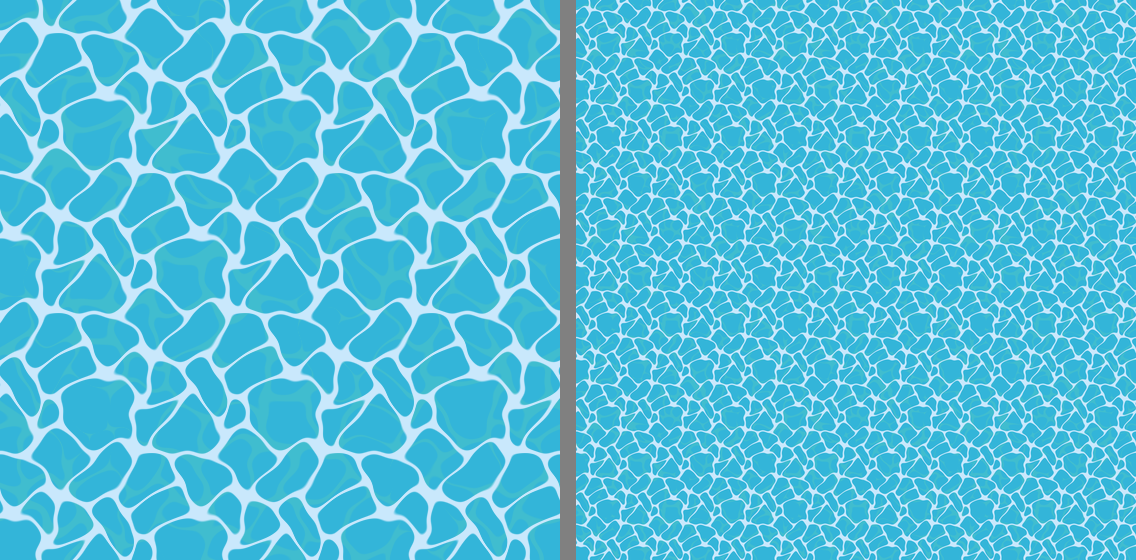
Left, the tile; right, the same tile 3 across and 3 down.
Give the GLSL for this texture, as a WebGL 1 fragment shader.

```glsl
precision highp float;
uniform vec2 u_resolution;

#define TAU 6.2831853
#define CELLS 12.0        // cells along one side of the canvas
#define JITTER 0.8        // scatter of the cell centres
#define SIZE_SPREAD 0.25  // variation of cell size
#define BIG_CELL 0.5      // extra size of one cell per repeat
#define ROUNDING 12.0     // lower values fill the junctions more
#define RIPPLE 0.13       // bend of the lines
#define LINE 0.029        // half width of the bright lines
#define DEEP_LINE 0.030   // half width of the faint lines

const vec3 WATER = vec3(0.20, 0.71, 0.85);
const vec3 DEEP  = vec3(0.25, 0.74, 0.81);
const vec3 LIGHT = vec3(0.79, 0.91, 0.99);

vec3 hash3(vec2 p) {
  vec3 q = vec3(dot(p, vec2(127.1, 311.7)),
                dot(p, vec2(269.5, 183.3)),
                dot(p, vec2(419.2, 371.9)));
  return fract(sin(q) * 43758.5453);
}

// Phases of the staggered lattice: 3 repeats across, 4 half-shifted rows
vec2 latticePhase(vec2 uv) {
  return TAU * vec2(3.0 * uv.x - 2.0 * uv.y, 4.0 * uv.y);
}

vec2 ripple(vec2 uv) {
  vec2 a = latticePhase(uv);
  vec2 broad = vec2(sin(a.x + 2.0 * a.y + 0.5), sin(3.0 * a.x + a.y + 2.0));
  vec2 fine = vec2(sin(4.0 * a.y - a.x + 1.3), sin(5.0 * a.x + 2.0 * a.y));
  return RIPPLE * (broad + 0.28 * fine);
}

// Cell centre in xy, size weight in z; the index wraps so that it repeats
vec3 site(vec2 cell, float skew, vec2 wrap, float seed) {
  vec2 id = cell - wrap * floor((cell + 0.5) / wrap);
  vec3 r = hash3(id + seed);
  vec2 g = cell + JITTER * (r.xy - 0.5);
  float weight = SIZE_SPREAD * r.z + BIG_CELL * step(dot(id, id), 0.5);
  return vec3(g.x + skew * g.y, g.y, weight);
}

// Rounded distance to the borders of a weighted cell network
float network(vec2 p, float skew, vec2 wrap, float seed) {
  vec2 base = floor(vec2(p.x - skew * p.y, p.y) + 0.5);
  vec3 nearest = vec3(0.0);
  float best = 1e3;
  for (int j = -2; j <= 2; j++) {
    for (int i = -2; i <= 2; i++) {
      vec3 s = site(base + vec2(float(i), float(j)), skew, wrap, seed);
      vec2 d = s.xy - p;
      float power = dot(d, d) - s.z;
      if (power < best) {
        best = power;
        nearest = s;
      }
    }
  }
  float sum = 1e-6;
  for (int j = -2; j <= 2; j++) {
    for (int i = -2; i <= 2; i++) {
      vec3 s = site(base + vec2(float(i), float(j)), skew, wrap, seed);
      vec2 d = s.xy - p;
      float gap = length(s.xy - nearest.xy);
      if (gap > 0.001) {
        float edge = (dot(d, d) - s.z - best) / (2.0 * gap);
        sum += exp(-ROUNDING * edge);
      }
    }
  }
  return -log(sum) / ROUNDING;
}

float stroke(float dist, float halfWidth, float soft) {
  return 1.0 - smoothstep(halfWidth - soft, halfWidth + soft, dist);
}

void main() {
  vec2 uv = gl_FragCoord.xy / u_resolution;
  float soft = 0.8 * CELLS / min(u_resolution.x, u_resolution.y);

  // Faint deep lines, different in every repeat and fading in places
  vec2 deepPos = CELLS * uv + ripple(uv + vec2(0.13, 0.09));
  float deepNet = network(deepPos, 0.0, vec2(CELLS), 5.7);
  float fade = sin(TAU * (2.0 * uv.x + uv.y) + 0.7)
             + sin(TAU * (uv.x - 3.0 * uv.y) + 2.1)
             + sin(TAU * (4.0 * uv.x + 2.0 * uv.y) + 4.0);
  float deep = stroke(deepNet, DEEP_LINE + 0.02 * fade, soft);

  // Bright surface lines, the same in every repeat
  vec2 phase = latticePhase(uv);
  float swell = 0.007 * sin(2.0 * phase.x + phase.y) * cos(phase.x - 2.0 * phase.y);
  float lightNet = network(CELLS * uv + ripple(uv), 2.0 / 3.0, vec2(4.0, 3.0), 2.3);
  float light = stroke(lightNet, LINE + swell, soft);

  vec3 color = mix(WATER, DEEP, deep);
  gl_FragColor = vec4(mix(color, LIGHT, light), 1.0);
}
```
